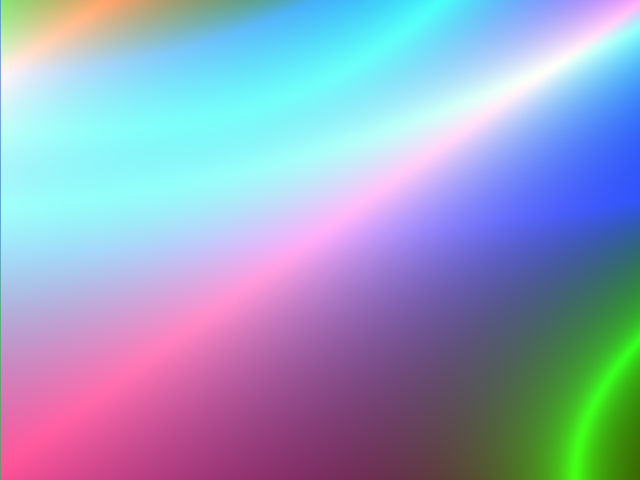
This background is drawn by a Shadertoy shader. Its source:

```glsl
// Draws a soft spectrum of curved light bands crossing a diagonal gradient.

// Exponential glow around a ridge, with separate widths below and above it.
float glow(float offset, float below, float above) {
    float softDistance = sqrt(offset * offset + 0.0001) - 0.01;
    return exp(-softDistance / (offset < 0.0 ? below : above));
}

// Adds two lights without passing full brightness.
float screen(float a, float b) {
    return 1.0 - (1.0 - a) * (1.0 - b);
}

// Red: two nearly parallel diagonal beams that widen downwards.
float redLight(vec2 p) {
    float mainBeam = glow(p.y - 0.025 - 0.727 * p.x,
                          0.5 - 0.62 * p.y + 0.18 * p.y * p.y,
                          0.55 - 0.35 * p.y);
    float cornerBeam = glow(p.y - 0.844 - 0.69 * p.x, 0.75 - 0.57 * p.y, 0.22);
    return screen(mainBeam, cornerBeam);
}

// Green: two arcs that merge on the left, a corner haze and a bright lower arc.
float greenLight(vec2 p) {
    float upperArc = glow(p.y - 0.72 - 0.36 * p.x * p.x * p.x, 0.2, 0.26);
    float middleArc = glow(p.y - 0.57 - 0.08 * p.x - 0.148 * p.x * p.x,
                           0.45 - 0.2 * p.x, 0.45 - 0.25 * p.x);
    float haze = 0.8 * exp(-p.x / 0.12) * smoothstep(0.6, 0.85, p.y);

    float lowerOffset = p.x - 1.198 - 1.6 * p.y * p.y;
    float lowerWidth = 0.2 + 0.2 * p.y;
    float lowerArc = 0.75 * glow(lowerOffset, lowerWidth, lowerWidth)
                   + 0.25 * glow(lowerOffset, 0.025, 0.025);

    return screen(screen(upperArc, middleArc), screen(haze, lowerArc));
}

// Blue: a broad plateau that fades past its lower and upper left borders.
float blueLight(vec2 p) {
    float lowerDepth = max(0.48 + 0.06 * p.x * p.x - p.y, 0.0);
    float upperDepth = max(p.y - 0.84 - 0.36 * p.x * p.x, 0.0);
    return 0.98 * glow(lowerDepth, 1.0, 0.9 - 0.58 * p.x)
                * glow(upperDepth, 1.0, max(0.2 - 0.2 * p.x, 0.03));
}

void mainImage(out vec4 fragColor, in vec2 fragCoord) {
    vec2 p = fragCoord / iResolution.xy * vec2(4.0 / 3.0, 1.0);
    vec3 color = vec3(redLight(p), greenLight(p), blueLight(p));

    // Hairline seam along the left border.
    vec3 seamColor = mix(vec3(0.2, 0.7, 0.35), vec3(0.3, 0.5, 0.9),
                         smoothstep(0.3, 0.6, p.y));
    color = mix(color, seamColor, 0.7 * (1.0 - smoothstep(0.001, 0.003, p.x)));

    fragColor = vec4(clamp(color, 0.0, 1.0), 1.0);
}
```
